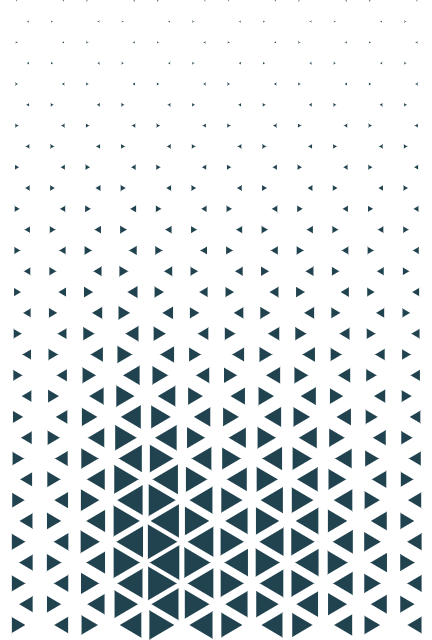
A WebGL 2 fragment shader for this pattern:

```glsl
#version 300 es
precision highp float;
// Halftone of left and right pointing triangles that swell toward two soft humps low on a white field.

#define CANVAS_H 768.0
#define COLUMN_W 42.4
#define COLUMN_X 5.5
#define COLUMNS 12.0
#define ROW_H 24.97
#define ROW_Y 0.9
#define LAST_ROW 30.0
#define MAX_SCALE 0.87
#define PEAK_Y 660.0
#define INK vec3(0.13, 0.26, 0.31)
#define PAPER vec3(1.0)

uniform vec2 u_resolution;
out vec4 fragColor;

float bell(float x, float width) {
    float t = x / width;
    return exp(-t * t);
}

// Triangle scale: steady growth downward plus a tall and a broad hump
float triangleScale(vec2 c) {
    float base = 0.03 + 0.35 * pow(clamp(c.y / 650.0, 0.0, 1.0), 1.25);
    float rise = bell(c.y - PEAK_Y, c.y > PEAK_Y ? 150.0 : 250.0);
    float tallX = 178.0 + 0.1 * (c.y - 600.0);
    float humps = 0.43 * bell(c.x - tallX, 72.0) + 0.30 * bell(c.x - 340.0, 100.0);
    return min(base + rise * humps, MAX_SCALE);
}

// Signed distance to a triangle pointing along +x, centred on its centroid
float triangleDistance(vec2 q, float scale) {
    vec2 slant = normalize(vec2(ROW_H, COLUMN_W));
    float apex = COLUMN_W * scale * 2.0 / 3.0;
    float side = dot(vec2(q.x - apex, abs(q.y)), slant);
    return max(side, -q.x - 0.5 * apex);
}

void main() {
    // Canvas units with y running downward
    float pixel = CANVAS_H / u_resolution.y;
    vec2 p = vec2(gl_FragCoord.x, u_resolution.y - gl_FragCoord.y) * pixel;

    float column = floor((p.x - COLUMN_X) / COLUMN_W);
    float middleX = COLUMN_X + (column + 0.5) * COLUMN_W;
    float firstRow = floor((p.y - ROW_Y) / ROW_H);

    // The two nearest rows in this column
    float d = 1e4;
    for (int n = 0; n < 2; n++) {
        float row = firstRow + float(n);
        if (row > LAST_ROW) continue;
        float facing = mod(column + row, 2.0) < 0.5 ? 1.0 : -1.0;
        vec2 center = vec2(middleX, ROW_Y + row * ROW_H);
        vec2 q = p - center;
        q.x = q.x * facing + COLUMN_W / 6.0;
        d = min(d, triangleDistance(q, triangleScale(center)));
    }

    // Blank margins and smooth edges
    float inside = step(0.0, column) * step(column, COLUMNS - 1.0);
    float ink = inside * clamp(0.5 - d / pixel, 0.0, 1.0);
    fragColor = vec4(mix(PAPER, INK, ink), 1.0);
}
```
